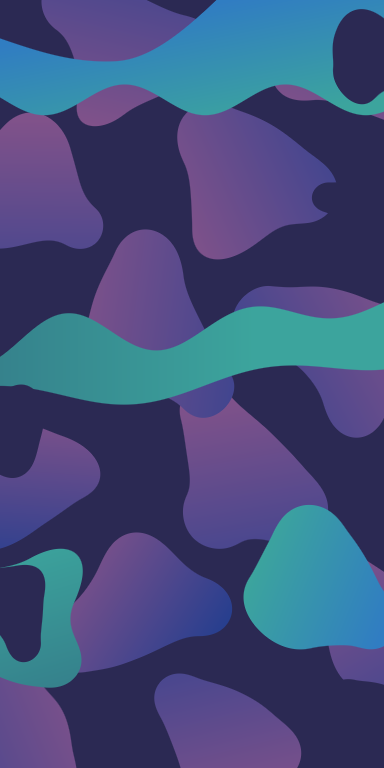
A Shadertoy shader for this background:

```glsl
// Flat camouflage of soft, many-armed blobs with linear gradients on dark indigo.
// Blobs are smooth unions of capsules on a staggered, jittered grid; two wavy
// teal bands cross them, then teal accents and dark cut-outs lie on top.

const vec3 INDIGO = vec3(0.17, 0.16, 0.325);
const vec3 VIOLET_BLUE = vec3(0.25, 0.27, 0.56);
const vec3 DEEP_BLUE = vec3(0.13, 0.24, 0.56);
const vec3 MAUVE = vec3(0.50, 0.32, 0.54);
const vec3 TEAL = vec3(0.235, 0.645, 0.615);
const vec3 DUSK_TEAL = vec3(0.21, 0.51, 0.55);
const vec3 AZURE = vec3(0.19, 0.49, 0.76);

float hash(vec2 p) {
    return fract(sin(dot(p, vec2(12.9898, 78.233))) * 43758.5453);
}

vec2 direction(float angle) {
    return vec2(cos(angle), sin(angle));
}

float smoothUnion(float a, float b, float k) {
    float h = max(k - abs(a - b), 0.0) / k;
    return min(a, b) - 0.25 * k * h * h;
}

// Distance to a capsule running from the origin to its tip
float capsule(vec2 p, vec2 tip, float radius) {
    float t = clamp(dot(p, tip) / dot(tip, tip), 0.0, 1.0);
    return length(p - tip * t) - radius;
}

// Distance to a wobbly blob with three rounded arms
float blob(vec2 p, vec2 seed, float size) {
    p /= size;
    p += 0.022 * sin(p.yx * 11.0 + 6.28 * hash(seed + 0.7));
    float turn = 6.28 * hash(seed + 1.3);
    float d = length(p) - 0.08;
    for (float i = 0.0; i < 3.0; i++) {
        vec2 armSeed = seed + 2.1 + i * 3.7;
        float angle = turn + 2.094 * i + 0.9 * (hash(armSeed) - 0.5);
        float reach = mix(0.12, 0.22, hash(armSeed + 0.4));
        float radius = mix(0.06, 0.095, hash(armSeed + 0.9));
        vec2 tip = reach * direction(angle) * vec2(1.0, 0.85);
        d = smoothUnion(d, capsule(p, tip, radius), 0.12);
    }
    return d * size;
}

// Distance to the strip between two heights
float strip(float y, float lower, float upper) {
    return 0.85 * max(y - upper, lower - y);
}

// Lays a colour over the base with a one pixel soft edge
vec3 paint(vec3 base, vec3 colour, float d, float pixel) {
    return mix(base, colour, clamp(0.5 - d / pixel, 0.0, 1.0));
}

vec3 gradient(vec3 from, vec3 to, float t) {
    return mix(from, to, clamp(t, 0.0, 1.0));
}

void mainImage(out vec4 fragColor, in vec2 fragCoord) {
    vec2 p = fragCoord / iResolution.x;
    float pixel = 1.0 / iResolution.x;
    vec3 colour = INDIGO;

    // Purple blobs on a staggered grid
    for (float row = 0.0; row < 6.0; row++) {
        for (float col = 0.0; col < 2.0; col++) {
            vec2 seed = vec2(col, row) + 4.0;
            vec2 jitter = vec2(hash(seed), hash(seed + 0.5)) - 0.5;
            vec2 centre = vec2(0.05 + 0.6 * col + 0.3 * mod(row, 2.0), 0.06 + 0.36 * row);
            vec2 q = p - centre - 0.09 * jitter;
            vec3 cool = hash(seed + 5.0) > 0.75 ? DEEP_BLUE : VIOLET_BLUE;
            float t = 0.57 + 2.2 * dot(q, direction(6.28 * hash(seed + 6.0)));
            colour = paint(colour, gradient(cool, MAUVE, t), blob(q, seed, 1.0), pixel);
        }
    }

    // Upper band, azure into teal
    float top = 1.90 - 0.06 * sin(5.7 * p.x) + 0.3 * smoothstep(0.3, 1.0, p.x);
    float bottom = 1.74 + 0.04 * sin(15.0 * (p.x - 0.22));
    float slant = 0.35 + 0.6 * (p.x - 0.3) - 3.0 * (p.y - 1.82);
    colour = paint(colour, gradient(AZURE, TEAL, slant), strip(p.y, bottom, top), pixel);

    // Middle band, dusky into bright teal
    float rise = 0.1 * p.x * p.x;
    top = 1.12 + rise + 0.07 * (1.0 - 0.7 * p.x) * sin(13.0 * (p.x - 0.06));
    bottom = 0.965 + rise + 0.03 * cos(9.0 * p.x);
    colour = paint(colour, gradient(DUSK_TEAL, TEAL, 1.5 * p.x), strip(p.y, bottom, top), pixel);

    // Teal accents near both sides
    for (float side = 0.0; side < 2.0; side++) {
        vec2 q = p - mix(vec2(0.02, 0.38), vec2(0.85, 0.50), side);
        vec3 far = mix(DUSK_TEAL, AZURE, side);
        float t = 0.5 + 2.5 * dot(q, mix(vec2(0.3, -1.0), vec2(1.0, -0.4), side));
        colour = paint(colour, gradient(TEAL, far, t), blob(q, vec2(side, 21.0), 0.95), pixel);
    }

    // Dark cut-outs along the edges
    for (float i = 0.0; i < 5.0; i++) {
        float onLeft = step(1.5, i) * step(i, 3.5);
        vec2 centre = vec2(mix(0.97, 0.03, onLeft), 1.88 - 0.44 * i - 0.12 * onLeft);
        colour = paint(colour, INDIGO, blob(p - centre, vec2(i, 33.0), 0.6), pixel);
    }

    fragColor = vec4(colour, 1.0);
}
```
